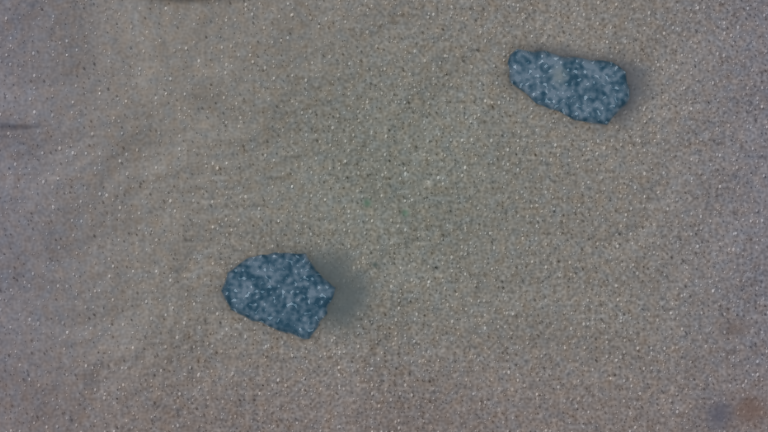
Reproduce this texture procedurally as a Shadertoy shader.

```glsl
// Two blue-grey stones resting on pale, pebbly sand, seen from above.
// Sand is layered gradient noise with scattered grains; the stones are
// roughened polygon distance fields with soft shadows thrown to the right.

vec2 hash2(vec2 p) {
    vec3 q = fract(p.xyx * vec3(.1031, .1030, .0973));
    q += dot(q, q.yzx + 33.33);
    return fract((q.xx + q.yz) * q.zy);
}

float corner(vec2 cell, vec2 offset, vec2 f) {
    return dot(hash2(cell + offset) * 2. - 1., f - offset);
}

float gradientNoise(vec2 p) {
    vec2 i = floor(p), f = p - i;
    vec2 u = f * f * f * (f * (f * 6. - 15.) + 10.);
    return mix(mix(corner(i, vec2(0), f), corner(i, vec2(1, 0), f), u.x),
               mix(corner(i, vec2(0, 1), f), corner(i, vec2(1), f), u.x), u.y);
}

float fbm(vec2 p) {
    float sum = 0., amp = 1.;
    for (int i = 0; i < 4; i++) {
        sum += amp * gradientNoise(p);
        p = mat2(1.6, 1.2, -1.2, 1.6) * p + 17.3;
        amp *= .55;
    }
    return sum;
}

float polygon(vec2 p, vec2 v[12]) {
    float d = 1e5, side = 1.;
    for (int i = 0, j = 11; i < 12; j = i, i++) {
        vec2 e = v[j] - v[i], w = p - v[i];
        vec2 b = w - e * clamp(dot(w, e) / max(dot(e, e), 1e-7), 0., 1.);
        d = min(d, dot(b, b));
        bvec3 c = bvec3(p.y >= v[i].y, p.y < v[j].y, e.x * w.y > e.y * w.x);
        if (all(c) || all(not(c))) side = -side;
    }
    return side * sqrt(d);
}

float upperStone(vec2 p) {
    return polygon(p, vec2[12](vec2(1.176, .852), vec2(1.182, .873), vec2(1.197, .883),
        vec2(1.262, .877), vec2(1.340, .862), vec2(1.417, .854), vec2(1.449, .831),
        vec2(1.455, .773), vec2(1.403, .713), vec2(1.331, .725), vec2(1.250, .762),
        vec2(1.185, .810)));
}

float lowerStone(vec2 p) {
    return polygon(p, vec2[12](vec2(.514, .329), vec2(.528, .366), vec2(.579, .403),
        vec2(.637, .414), vec2(.708, .410), vec2(.727, .370), vec2(.773, .333),
        vec2(.755, .278), vec2(.715, .218), vec2(.660, .230), vec2(.597, .258),
        vec2(.537, .284)));
}

// Soft elliptical spot: 1 at the centre, fading outward
float spot(vec2 p, vec2 centre, vec2 radius) {
    vec2 q = (p - centre) / radius;
    return exp(-dot(q, q));
}

// Height of the brushed sand
float ripples(vec2 p) {
    return fbm(p * vec2(5., 7.) + 1.5 * vec2(gradientNoise(p * 3.), gradientNoise(p * 3. + 9.)));
}

vec3 sand(vec2 p) {
    // Broad tint: greenish centre, violet sides, warm lower edge
    vec3 col = mix(vec3(.497, .481, .465), vec3(.463, .452, .48), smoothstep(.5, 1., abs(p.x - .9)));
    col = mix(col, vec3(.463, .475, .445), .8 * spot(p, vec2(.92, .58), vec2(.36, .34)));
    col = mix(col, vec3(.465, .428, .425), .6 * (1. - smoothstep(0., .3, p.y)));
    // Ripples lit from the upper left, strongest at the left
    float height = ripples(p), smoothSide = 1. - smoothstep(.3, 1.1, p.x);
    float relief = height - ripples(p + vec2(-.012, .012));
    col += height * mix(.03, .045, smoothSide) + relief * mix(.04, .08, smoothSide);
    // Fine grain, rougher where the gravel gathers
    float gravel = .55 + .45 * smoothstep(0., .8, p.x - .6 * p.y + .15);
    col += gravel * (.08 * gradientNoise(p * 62.) + .13 * gradientNoise(p * 125. + 3.));
    col += .03 * vec3(1, 0, -1) * gradientNoise(p * 40. + 7.);
    // Scattered small pebbles, each with a small shade at its lower right
    float px = .8 / iResolution.y;
    for (int k = 0; k < 3; k++) {
        float scale = 38. + 27. * float(k);
        vec2 g = p * scale + float(k) * 31.7, id = floor(g);
        vec2 rnd = hash2(id + 5.), kind = hash2(id + 71.);
        vec2 q = (fract(g) - .25 - .5 * rnd) / scale;
        q *= 1. + .35 * (kind - .5);
        float r = .0011 + .0022 * kind.x * kind.x * kind.x;
        float present = step(kind.y, .42 * gravel);
        float shade = 1. - smoothstep(r - px, r + px, length(q - vec2(.8, -.8) * r));
        float grain = 1. - smoothstep(r - px, r + px, length(q));
        col += present * (grain * mix(-.07, .17, smoothstep(.1, .9, rnd.x)) - .06 * shade);
    }
    // Dark hollows, half-buried stones and two green flecks
    col -= .16 * spot(p, vec2(.44, 1.005), vec2(.1, .012));
    col -= .11 * spot(p, vec2(.045, .707), vec2(.05, .007));
    col = mix(col, vec3(.33, .34, .4), .7 * spot(p, vec2(1.665, .04), vec2(.03, .035)));
    col = mix(col, vec3(.42, .34, .31), .7 * spot(p, vec2(1.74, .05), vec2(.04, .035)));
    col = mix(col, vec3(.4, .35, .33), .6 * spot(p, vec2(1.7, .24), vec2(.03, .018)));
    col = mix(col, vec3(.27, .32, .31), .7 * spot(p, vec2(.868, .387), vec2(.007)));
    col = mix(col, vec3(.3, .43, .35), .6 * (spot(p, vec2(.85, .53), vec2(.009)) + spot(p, vec2(.938, .507), vec2(.008))));
    return col + .13 * spot(p, vec2(.995, .576), vec2(.007));
}

vec3 stone(vec2 p, float d, float light) {
    float mottle = .5 + .9 * fbm(p * 26.) + 1.1 * gradientNoise(p * 80.);
    vec3 col = mix(vec3(.17, .28, .35), vec3(.39, .46, .52), clamp(mottle + light, 0., 1.));
    col += .16 * smoothstep(.15, .45, gradientNoise(p * 100. + 4.));
    return col * mix(.82, 1., smoothstep(0., .014, -d));
}

void mainImage(out vec4 fragColor, in vec2 fragCoord) {
    vec2 p = fragCoord / iResolution.y;
    float edge = 1.5 / iResolution.y;
    vec2 rough = p + .009 * vec2(gradientNoise(p * 32.), gradientNoise(p * 32. + 8.));
    float upper = upperStone(rough) - .002, lower = lowerStone(rough) - .002;
    // Soft shadows and contact darkening
    float lowerShadow = 1. - smoothstep(-.05, .03, lowerStone(p - vec2(.097, .008)));
    float upperShadow = 1. - smoothstep(-.03, .03, upperStone(p - vec2(.045, .005)));
    vec3 col = mix(sand(p), vec3(.32, .355, .365), .85 * lowerShadow);
    col = mix(col, vec3(.34, .36, .39), .75 * upperShadow);
    col *= 1. - .2 * exp(-max(upper, 0.) * 90.) - .15 * exp(-max(lower, 0.) * 90.);
    // Stones, with a tan patch on the upper one
    vec3 upperCol = stone(p, upper, .1 + 1.4 * (p.y - .8) - .6 * (p.x - 1.3));
    upperCol = mix(upperCol, vec3(.47, .5, .5), .6 * spot(p, vec2(1.295, .825), vec2(.016, .02)));
    vec3 lowerCol = stone(p, lower, -.05 + .8 * (p.y - .32) - .5 * (p.x - .64));
    col = mix(upperCol, col, smoothstep(-edge, edge, upper));
    col = mix(lowerCol, col, smoothstep(-edge, edge, lower));
    fragColor = vec4(clamp(col, 0., 1.), 1.);
}
```
